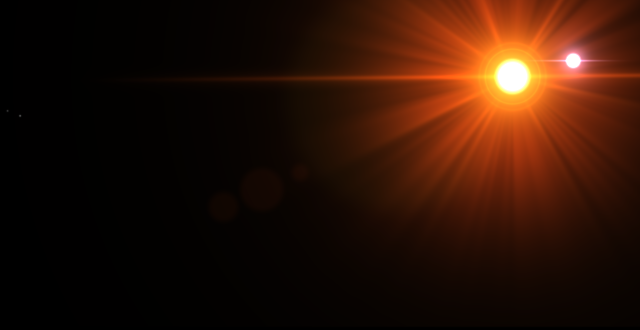
Reproduce this background procedurally as a Shadertoy shader.

```glsl
const float TAU = 6.2831853;
const vec3 EMBER = vec3(0.70, 0.205, 0.055);
const vec3 AMBER = vec3(0.36, 0.34, 0.06);
const vec3 LAVENDER = vec3(0.62, 0.52, 0.85);

float hash(float n) {
    return fract(sin(n * 127.1 + 11.7) * 4375.85);
}

float gauss(float d, float width) {
    float q = d / width;
    return exp(-q * q);
}

// Smooth noise around a full turn, wrapping after count cells
float angularNoise(float turn, float count, float seed) {
    float x = fract(turn) * count;
    float cell = floor(x);
    float blend = smoothstep(0.0, 1.0, x - cell);
    float a = hash(cell + seed);
    float b = hash(mod(cell + 1.0, count) + seed);
    return mix(a, b, blend);
}

float softDisc(vec2 p, vec2 center, float radius, float feather) {
    return 1.0 - smoothstep(radius - feather, radius + feather, length(p - center));
}

// A narrow beam leaving the origin in the given direction
float beam(vec2 d, float degrees, float width) {
    float a = radians(degrees);
    vec2 axis = vec2(cos(a), sin(a));
    float along = dot(d, axis);
    float across = dot(d, vec2(-axis.y, axis.x));
    float spread = width * (0.25 + max(along, 0.0) * 2.2);
    return gauss(across, spread) * smoothstep(0.04, 0.16, along) * gauss(along, 0.34);
}

float beams(vec2 d) {
    float angles[9] = float[9](52.0, 58.0, 112.0, 145.0, 207.0, 233.0, 241.0, 298.0, 347.0);
    float sum = 0.0;
    for (int i = 0; i < 9; i++) {
        float strength = 0.55 + 0.45 * hash(float(i) + 3.0);
        sum += strength * beam(d, angles[i], 0.014);
    }
    return sum;
}

vec3 sunGlow(vec2 d) {
    float r = length(d);
    float turn = atan(d.y, d.x) / TAU;
    float rays = 0.5 * angularNoise(turn, 29.0, 4.0)
               + 0.3 * angularNoise(turn, 67.0, 51.0)
               + 0.2 * angularNoise(turn, 131.0, 90.0);
    float rayMask = smoothstep(0.07, 0.28, r);
    float halo = gauss(length(d + vec2(0.03, 0.0)), 0.36);
    vec3 color = EMBER * halo * mix(1.0, 0.55 + 0.85 * rays, rayMask);
    color += AMBER * gauss(r, 0.13);
    color += vec3(0.24, 0.09, 0.015) * beams(d);
    color += vec3(0.085, 0.037, 0.011) * gauss(r, 0.78);
    return color;
}

vec3 sunCore(float r) {
    vec3 color = vec3(0.5, 0.42, 0.16) * gauss(r, 0.075);
    color += vec3(1.0, 1.0, 1.1) * (1.0 - smoothstep(0.032, 0.060, r));
    // Thin rings hugging the core
    color += vec3(0.09, 0.055, 0.01) * (gauss(r - 0.083, 0.003) + 0.6 * gauss(r - 0.101, 0.004));
    return color;
}

// Horizontal flare with a fine core and a soft sheath
vec3 sunStreak(vec2 d) {
    float reach = clamp(1.0 - abs(d.x) / 1.32, 0.0, 1.0);
    float y = d.y - d.x * 0.009;
    float profile = 0.65 * gauss(y, 0.007) + 0.35 * gauss(y, 0.024);
    return vec3(0.52, 0.17, 0.025) * profile * pow(reach, 1.35);
}

vec3 companion(vec2 d) {
    float r = length(d);
    vec3 color = vec3(1.0) * (1.0 - smoothstep(0.011, 0.027, r));
    color += LAVENDER * (0.7 * gauss(r, 0.037) + 0.22 * gauss(r, 0.085));
    color += LAVENDER * 0.5 * gauss(d.y, 0.003) * gauss(d.x, 0.085);
    return color;
}

// Faint lens reflections stepping down and away from the sun
vec3 ghosts(vec2 p) {
    vec3 color = vec3(0.019, 0.020, 0.002) * softDisc(p, vec2(1.21, 0.70), 0.34, 0.045);
    for (int i = 0; i < 3; i++) {
        float k = float(i);
        vec2 center = vec2(0.909, 0.477) - k * vec2(0.116, 0.052);
        float radius = 0.024 + 0.042 * sin(k * 1.32);
        color += vec3(0.045, 0.014, 0.003) * softDisc(p, center, radius, 0.014);
    }
    return color;
}

void mainImage(out vec4 fragColor, in vec2 fragCoord) {
    vec2 uv = fragCoord / iResolution.xy;
    vec2 p = uv * vec2(1.939, 1.0);
    vec2 fromSun = p - vec2(1.553, 0.768);

    vec3 color = sunGlow(fromSun) + sunStreak(fromSun) + ghosts(p);
    color += sunCore(length(fromSun));
    color += companion(p - vec2(1.737, 0.816));

    // Two distant specks
    color += vec3(0.35) * (0.6 * gauss(length(p - vec2(0.023, 0.664)), 0.003)
                         + gauss(length(p - vec2(0.061, 0.649)), 0.003));

    // Dark lower rim
    color *= smoothstep(0.006, 0.013, uv.y);
    fragColor = vec4(clamp(color, 0.0, 1.0), 1.0);
}
```
